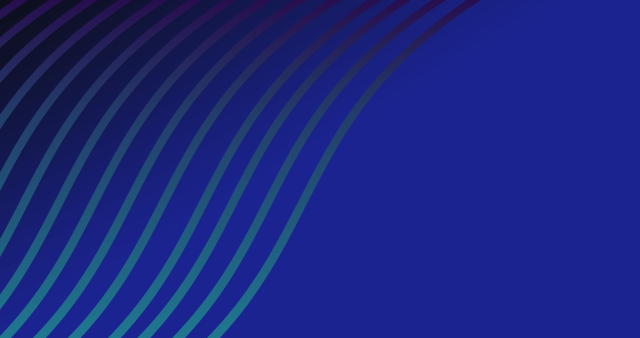
A Shadertoy shader for this background:

```glsl
// Parallel teal-to-violet wave bands over a deep blue diagonal gradient.

const int BAND_COUNT = 15;
const float BAND_SPACING = 0.103;
const vec3 NIGHT = vec3(0.050, 0.057, 0.110);
const vec3 ROYAL_BLUE = vec3(0.106, 0.139, 0.570);
const vec3 TEAL = vec3(0.120, 0.470, 0.560);
const vec3 SLATE = vec3(0.135, 0.240, 0.415);
const vec3 VIOLET = vec3(0.155, 0.055, 0.310);

// Horizontal position of the outermost band at height y.
float waveX(float y) {
    float t = y - 0.4;
    return 0.895 + t * (0.512 + 0.925 * t * t);
}

// Derivative of waveX with respect to y.
float waveSlope(float y) {
    float t = y - 0.4;
    return 0.512 + 2.775 * t * t;
}

// Leftward shift of each band; the fourth sits a little closer to its neighbour.
float bandOffset(int index) {
    float nudge = index == 3 ? 0.016 : 0.0;
    return float(index) * BAND_SPACING - nudge;
}

// Coverage of one band, with distance measured across the curve.
float bandMask(vec2 p, float offset, float halfWidth, float pixel) {
    float slope = waveSlope(p.y);
    float dist = abs(p.x + offset - waveX(p.y)) / sqrt(1.0 + slope * slope);
    return 1.0 - smoothstep(halfWidth - 0.7 * pixel, halfWidth + 0.7 * pixel, dist);
}

// Darkness gathers in the upper left corner.
vec3 backdrop(vec2 p) {
    float reach = clamp(p.x / 1.73 + (1.0 - p.y) / 1.04, 0.0, 1.0);
    float blend = mix(reach, smoothstep(0.0, 1.0, reach), 0.5);
    return mix(NIGHT, ROYAL_BLUE, blend);
}

// Vertical gradient shared by all bands.
vec3 bandColor(float y) {
    vec3 lower = mix(TEAL, SLATE, clamp(y / 0.66, 0.0, 1.0));
    return mix(lower, VIOLET, clamp((y - 0.66) / 0.34, 0.0, 1.0));
}

void mainImage(out vec4 fragColor, in vec2 fragCoord) {
    vec2 p = fragCoord / iResolution.y;
    float pixel = 1.0 / iResolution.y;
    float halfWidth = mix(0.0138, 0.0115, p.y);

    float coverage = 0.0;
    for (int i = 0; i < BAND_COUNT; i++) {
        coverage = max(coverage, bandMask(p, bandOffset(i), halfWidth, pixel));
    }

    vec3 color = mix(backdrop(p), bandColor(p.y), coverage);
    fragColor = vec4(color, 1.0);
}
```
